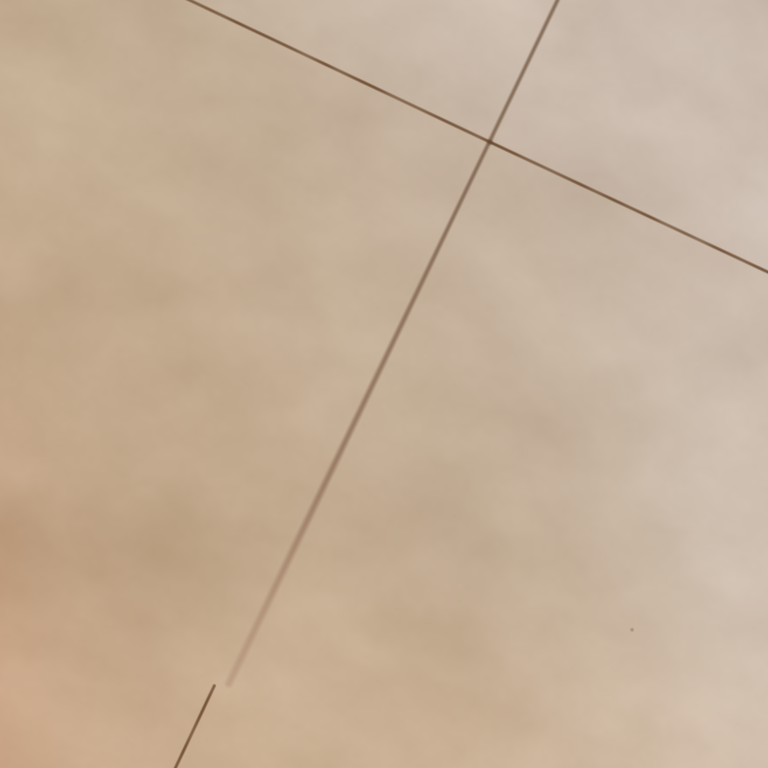
Give the GLSL for this texture, as a Shadertoy shader.

```glsl
// Beige stone floor tiles, softly mottled, with thin diagonal brown joints.

float hash(vec2 p) {
    vec3 q = fract(p.xyx * 0.1031);
    q += dot(q, q.yzx + 33.33);
    return fract((q.x + q.y) * q.z);
}

float noise(vec2 p) {
    vec2 i = floor(p), f = fract(p);
    f = f * f * (3.0 - 2.0 * f);
    return mix(mix(hash(i), hash(i + vec2(1, 0)), f.x),
               mix(hash(i + vec2(0, 1)), hash(i + vec2(1, 1)), f.x), f.y);
}

// Layered noise, centred on zero
float fbm(vec2 p) {
    float sum = 0.0, amp = 0.5;
    for (int i = 0; i < 4; i++) {
        sum += amp * (noise(p) - 0.5);
        p = mat2(1.6, 1.2, -1.2, 1.6) * p + 7.3;
        amp *= 0.5;
    }
    return sum;
}

float segmentDistance(vec2 p, vec2 a, vec2 b) {
    vec2 d = b - a;
    return length(p - a - d * clamp(dot(p - a, d) / dot(d, d), 0.0, 1.0));
}

// Soft-edged coverage of a line, never sharper than one pixel
float stroke(float dist, float halfWidth, float blur) {
    float edge = max(blur, 0.7 / iResolution.y);
    return 1.0 - smoothstep(halfWidth - edge, halfWidth + edge, dist);
}

void mainImage(out vec4 fragColor, in vec2 fragCoord) {
    vec2 uv = fragCoord / iResolution.xy;
    vec2 crossing = vec2(0.638, 0.815);

    // Light: warm at the left, cool and pale at the upper right
    vec3 stone = mix(vec3(0.752, 0.662, 0.552), vec3(0.795, 0.732, 0.675),
                     smoothstep(0.25, 1.0, 0.68 * uv.x + 0.38 * uv.y));
    float warmth = exp(-5.0 * uv.x) * (1.0 - smoothstep(0.1, 0.9, uv.y));
    stone = mix(stone, vec3(0.755, 0.605, 0.485), 0.75 * warmth);
    stone += vec3(0.03, 0.022, 0.02) * (1.0 - smoothstep(0.0, 0.35, uv.y));

    // Pale bloom along the lower right side
    stone += vec3(0.012, 0.02, 0.03) * smoothstep(0.7, 1.0, uv.x) * (1.0 - smoothstep(0.3, 0.7, uv.y));

    // The tiles beyond the long joint are slightly greyer
    float beyond = dot(uv - crossing, normalize(vec2(0.47, 1.0)));
    stone += vec3(0.004, 0.008, 0.016) * smoothstep(-0.003, 0.003, beyond);

    // Cloudy mottling and faint streaks
    vec2 along = mat2(0.9, 0.43, -0.43, 0.9) * uv;
    float clouds = fbm(uv * vec2(5.0, 7.0) + 3.0);
    float patches = fbm(along * vec2(11.0, 17.0) + 11.0);
    stone += clouds * vec3(0.075, 0.085, 0.095) + patches * vec3(0.045, 0.05, 0.055);
    stone += (noise(uv * 110.0) - 0.5) * 0.006;

    // Blurred joint: narrow and grey above, wide, pink and faint below
    float fade = smoothstep(0.1, 0.85, uv.y);
    float joint = stroke(segmentDistance(uv, vec2(0.298, 0.11), vec2(0.728, 1.004)),
                         mix(0.0042, 0.0024, fade), mix(0.0042, 0.0024, fade));
    joint *= mix(0.4, 0.9, smoothstep(0.1, 0.4, uv.y));
    vec3 jointColor = mix(vec3(0.64, 0.505, 0.415), vec3(0.50, 0.40, 0.32), fade);
    stone = mix(stone, jointColor, joint);

    // Crisp long joint and the short offset joint at the bottom
    float crisp = min(segmentDistance(uv, vec2(0.238, 1.004), crossing),
                      segmentDistance(uv, crossing, vec2(1.01, 0.641)));
    crisp = min(crisp, segmentDistance(uv, vec2(0.279, 0.107), vec2(0.226, -0.005)));
    float wear = 0.85 + 0.3 * (noise(uv * 45.0) - 0.5);
    stone = mix(stone, vec3(0.44, 0.315, 0.215), wear * stroke(crisp, 0.0019, 0.0016));

    // Dark knot at the crossing and one small speck
    stone = mix(stone, vec3(0.36, 0.25, 0.17), 0.6 * stroke(length(uv - crossing), 0.003, 0.003));
    stone = mix(stone, vec3(0.55, 0.45, 0.35), 0.6 * stroke(length(uv - vec2(0.823, 0.18)), 0.002, 0.002));

    fragColor = vec4(clamp(stone, 0.0, 1.0), 1.0);
}
```
